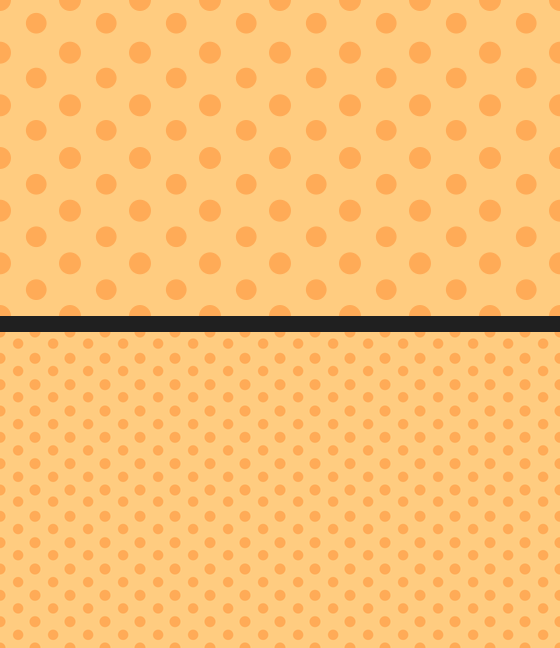
Top: one tile. Bottom: repeated 2 by 2.
Write a WebGL 1 fragment shader that draws this pattern.

```glsl
precision highp float;

uniform vec2 u_resolution;

const vec2 REPEATS = vec2(8.0, 6.0);
const vec3 BACKGROUND = vec3(1.0, 0.80, 0.502);
const vec3 DOT_COLOR = vec3(1.0, 0.67, 0.34);

// Lengths in canvas heights
const float LARGE_RADIUS = 0.0347;
const float SMALL_RADIUS = 0.0327;
const float SMALL_SHIFT = 0.0039;

// Antialiased coverage of a disc centred on the origin
float disc(vec2 offset, float radius, float pixel) {
    return clamp(0.5 + (radius - length(offset)) / pixel, 0.0, 1.0);
}

// Uneven upward drift of each row of small dots
float rowLift(float row, float rowCount) {
    float t = row / (rowCount - 1.0);
    float alternate = 1.0 - 2.0 * mod(row, 2.0);
    return 0.0076 * t * t - 0.0023 * t * alternate;
}

void main() {
    float pixel = 1.0 / u_resolution.y;
    vec2 cellSize = u_resolution * pixel / REPEATS;
    vec2 grid = gl_FragCoord.xy / u_resolution * REPEATS;

    // Large dots sit on cell corners
    vec2 fromCorner = (fract(grid + 0.5) - 0.5) * cellSize;
    float large = disc(fromCorner, LARGE_RADIUS, pixel);

    // Small dots sit near cell centres
    float row = mod(floor(grid.y), REPEATS.y);
    vec2 fromCentre = (fract(grid) - 0.5) * cellSize;
    vec2 shift = vec2(SMALL_SHIFT, rowLift(row, REPEATS.y));
    float small = disc(fromCentre - shift, SMALL_RADIUS, pixel);

    vec3 color = mix(BACKGROUND, DOT_COLOR, max(large, small));
    gl_FragColor = vec4(color, 1.0);
}
```
